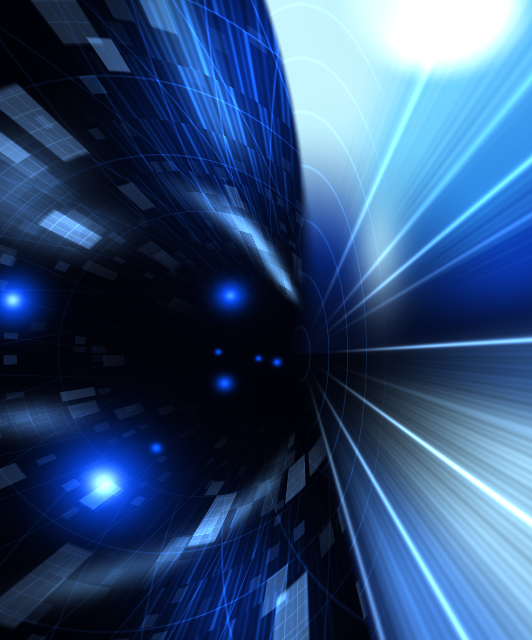
Give the GLSL for this background, as a Shadertoy shader.

```glsl
const vec3 ICE = vec3(0.80, 0.97, 1.0);
const vec3 CYAN = vec3(0.42, 0.79, 0.97);
const vec3 SKY = vec3(0.16, 0.52, 0.89);
const vec3 ROYAL = vec3(0.03, 0.21, 0.68);
const vec3 NAVY = vec3(0.02, 0.07, 0.24);
const vec3 STEEL = vec3(0.24, 0.45, 0.76);

float hash(vec2 c) {
    return fract(sin(dot(c, vec2(127.1, 311.7))) * 43758.545);
}

float blob(vec2 p, vec2 centre, vec2 size) {
    vec2 q = (p - centre) / size;
    return exp(-dot(q, q));
}

float gridLine(float x, float width) {
    return 1.0 - smoothstep(0.0, width, abs(fract(x) - 0.5));
}

float streaks(float a) {
    return 0.5 + (sin(a * 23.0) + sin(a * 61.0 + 1.0) + sin(a * 137.0 + 2.0)) / 6.0;
}

// Randomly lit panels, one per cell
float panels(vec2 t, float density) {
    vec2 cell = floor(t), q = abs(fract(t) - 0.5);
    vec2 size = 0.28 + 0.18 * vec2(hash(cell + 7.0), hash(cell + 19.0));
    vec2 inside = 1.0 - smoothstep(size - 0.06, size, q);
    float lit = step(1.0 - density, hash(cell));
    return lit * inside.x * inside.y * (0.25 + 0.75 * hash(cell + 31.0));
}

// Rings drift left as they grow, sharing one vanishing point
vec3 tunnel(vec2 p, vec2 d) {
    float k = 0.7, m = 1.0 - k * k;
    float r = (k * d.x + sqrt(k * k * d.x * d.x + m * dot(d, d))) / m;
    float depth = log(max(r, 0.001));
    float phi = atan(d.y, d.x + k * r);
    float turn = phi / 6.28318;
    float near = smoothstep(0.09, 0.3, r);

    float upper = blob(p, vec2(0.37, 0.88), vec2(0.14, 0.2));
    float lower = blob(p, vec2(0.36, 0.05), vec2(0.11, 0.13));
    float blue = upper + 0.7 * lower;
    float grain = streaks(phi * 1.7 + floor(depth * 4.0));
    vec3 col = vec3(0.004, 0.006, 0.03);
    col += ROYAL * blue * (0.5 + 0.6 * grain);
    col += SKY * blue * smoothstep(0.55, 0.95, grain) * 0.4;

    // Slanted sheen in the upper blue
    float across = (p.x - 0.32 + 0.45 * (p.y - 0.87)) / 0.035;
    col += CYAN * 0.5 * exp(-across * across) * smoothstep(0.72, 0.82, p.y) * (0.5 + 0.5 * grain);

    // Pale curved bands above and below the hole
    float x = (phi - 1.0 - (r - 0.114) * 3.4) / 0.15;
    float arc = exp(-x * x) * smoothstep(0.09, 0.13, r) * (1.0 - smoothstep(0.2, 0.29, r));
    float y = (r - 0.213 - 0.18 * (-phi - 0.97)) / 0.033;
    float sweep = exp(-y * y) * smoothstep(-2.1, -1.7, phi) * (1.0 - smoothstep(-1.15, -0.85, phi));
    float patches = 0.5 + 0.5 * hash(floor(vec2(depth * 8.0, turn * 60.0)));
    col += vec3(0.42, 0.68, 0.92) * (arc * 1.2 + sweep * 0.6) * patches;

    // Panels at three sizes
    float big = panels(vec2(depth * 2.6, turn * 34.0), 0.15);
    float mid = panels(vec2(depth * 5.0 + 0.3, turn * 52.0), 0.12);
    float fine = panels(vec2(depth * 11.0, turn * 90.0), 0.14);
    float mesh = max(gridLine(depth * 16.0, 0.08), gridLine(turn * 136.0, 0.08));
    vec3 tint = mix(vec3(0.36, 0.54, 0.75), vec3(0.5, 0.82, 1.0), min(blue, 1.0));
    col += tint * near * (big * (0.65 + 0.2 * mesh) + mid * 0.5);
    col += STEEL * fine * 0.25 * near;

    // Lit slabs on the left side
    float slab = blob(p, vec2(0.03, 0.71), vec2(0.08, 0.07)) + 0.8 * blob(p, vec2(0.12, 0.64), vec2(0.07, 0.035))
               + 0.9 * blob(p, vec2(0.05, 0.345), vec2(0.07, 0.025));
    col += vec3(0.24, 0.4, 0.6) * slab * (0.5 + 0.5 * patches + 0.2 * mesh);

    // Fine net of rings and spirals
    float net = gridLine(depth * 3.0, 0.02) + gridLine(turn * 28.0 + depth * 0.8, 0.03)
              + gridLine(turn * 20.0 - depth * 1.3, 0.025);
    return col + vec3(0.12, 0.35, 0.8) * net * near * (0.1 + 0.5 * blue);
}

vec3 brightWall(vec2 p, vec2 d) {
    float a = degrees(atan(d.y, d.x)), len = length(d);
    float grain = streaks(radians(a) * 1.6);
    float tilt = a + 7.0 * (grain - 0.5);
    vec3 top = mix(NAVY, ROYAL, smoothstep(5.0, 24.0, a));
    top = mix(top, SKY, smoothstep(22.0, 44.0, tilt));
    top = mix(top, CYAN, smoothstep(46.0, 60.0, tilt));
    top = mix(top, ICE, smoothstep(60.0, 76.0, tilt));
    vec3 shade = NAVY * 0.6 + ROYAL * 0.6 * smoothstep(0.03, 0.22, len) * smoothstep(15.0, 60.0, a);
    top = mix(shade, top, smoothstep(0.14, 0.38, len));

    vec3 low = mix(STEEL * 0.75, vec3(0.62, 0.84, 0.98), smoothstep(4.0, 26.0, -a));
    low = mix(low, STEEL * 1.15, smoothstep(42.0, 62.0, -a));
    low = mix(low, NAVY, smoothstep(66.0, 76.0, -a));
    low = mix(NAVY * 0.25, low, smoothstep(0.06, 0.42, len)) * (0.85 + 0.25 * grain);
    vec3 col = mix(low, top, smoothstep(-3.0, 12.0, a));

    // Reflected light and the overhead lamp
    col = mix(col, ICE, 0.7 * blob(p, vec2(0.595, 0.62), vec2(0.035, 0.09)));
    col = mix(col, CYAN, 0.5 * blob(p, vec2(0.61, 0.75), vec2(0.05, 0.14)));
    float lamp = length((p - vec2(0.685, 1.0)) / vec2(0.14, 0.115));
    col = mix(col, CYAN * 1.1, 0.7 * exp(-lamp * lamp * 0.3));
    col += vec3(0.6, 0.35, 0.2) * (1.0 - smoothstep(0.7, 1.2, lamp));
    col = mix(col, ICE, 0.8 * smoothstep(66.0, 80.0, a) * smoothstep(0.3, 0.43, len));
    float rings = gridLine(length(d * vec2(1.0, 0.35)) * 34.0, 0.05);
    return col + SKY * rings * 0.2 * (1.0 - smoothstep(0.08, 0.15, d.x));
}

// Beams leaving the vanishing point: angle in degrees, strength
vec3 beams(vec2 d) {
    vec2 beam[9] = vec2[9](vec2(3.5, 0.75), vec2(-36.0, 0.8), vec2(-60.0, 0.7),
        vec2(-74.0, 0.5), vec2(40.0, 0.5), vec2(50.0, 0.3), vec2(66.0, 0.3),
        vec2(31.0, 0.2), vec2(-19.0, 0.12));
    float light = 0.0, len = length(d);
    for (int i = 0; i < 9; i++) {
        float a = radians(beam[i].x);
        vec2 dir = vec2(cos(a), sin(a));
        float off = abs(d.x * dir.y - d.y * dir.x) / (0.0015 + 0.008 * len);
        light += beam[i].y * step(0.0, dot(d, dir)) * (exp(-off * off) + 0.15 * exp(-off * 0.6));
    }
    return vec3(0.55, 0.8, 1.0) * light * smoothstep(0.02, 0.22, len);
}

// Floating lamps: position, radius
vec3 lamps(vec2 p) {
    vec3 lamp[8] = vec3[8](vec3(0.163, 0.245, 0.052), vec3(0.02, 0.531, 0.026),
        vec3(0.361, 0.538, 0.015), vec3(0.352, 0.401, 0.008), vec3(0.405, 0.44, 0.003),
        vec3(0.434, 0.434, 0.004), vec3(0.342, 0.45, 0.003), vec3(0.245, 0.3, 0.005));
    vec3 glow = vec3(0.0);
    for (int i = 0; i < 8; i++) {
        float s = length((p - lamp[i].xy) * vec2(0.9, 1.0)) / lamp[i].z;
        glow += vec3(0.02, 0.28, 0.9) * exp(-s * s * 0.5) + vec3(0.0, 0.06, 0.25) * exp(-s * 0.9);
        glow += vec3(0.8, 0.85, 0.7) * exp(-s * s * 6.0) * smoothstep(0.0, 0.04, lamp[i].z);
    }
    return glow;
}

void mainImage(out vec4 fragColor, in vec2 fragCoord) {
    vec2 p = fragCoord / iResolution.xy * vec2(0.8333, 1.0);
    vec2 d = p - vec2(0.471, 0.447);
    // Slanted border, softer close to the vanishing point
    float border = d.y > 0.0 ? 0.12 * d.y - 0.4 * d.y * d.y : -0.25 * d.y;
    float soft = mix(0.025, 0.006, smoothstep(0.1, 0.3, abs(d.y)));
    float wall = smoothstep(-soft, soft, d.x - border);
    vec3 col = mix(tunnel(p, d), brightWall(p, d), wall);
    col += beams(d) + lamps(p);
    fragColor = vec4(clamp(col, 0.0, 1.0), 1.0);
}
```
